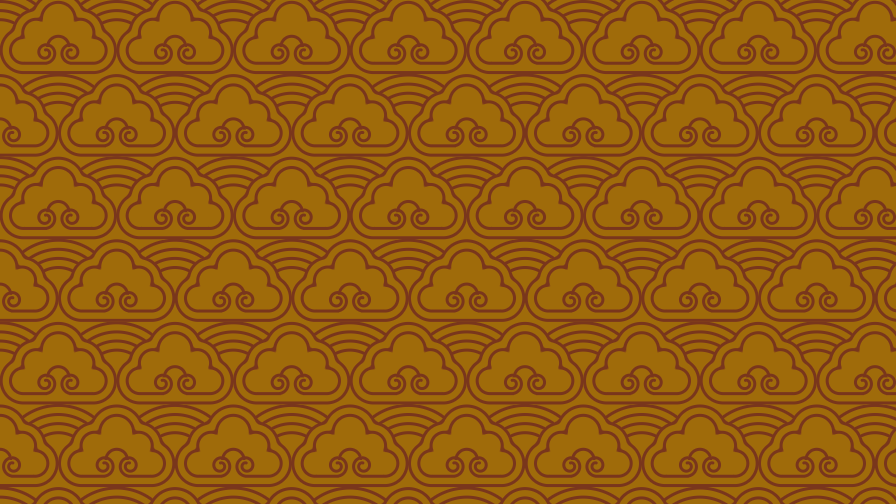
Give the GLSL for this pattern, as a Shadertoy shader.

```glsl
// Staggered rows of outlined scroll clouds with fans of arcs between them.

const float TAU = 6.2831853;
const float CANVAS_HEIGHT = 432.0;       // design units down the canvas
const vec2  CELL = vec2(100.0, 70.8);    // cloud spacing across and down
const float FIRST_ROW = 402.0;           // height of the top row's origin
const float HALF_LINE = 1.3;
const float BORDER = 8.0;                // gap between the two outlines
const vec3  GOLD  = vec3(0.625, 0.42, 0.04);
const vec3  BROWN = vec3(0.475, 0.21, 0.11);

float circle(vec2 p, vec2 center, float radius) {
    return length(p - center) - radius;
}

float box(vec2 p, vec2 center, vec2 halfSize) {
    vec2 d = abs(p - center) - halfSize;
    return length(max(d, 0.0)) + min(max(d.x, d.y), 0.0);
}

float smoothMin(float a, float b, float k) {
    float h = max(k - abs(a - b), 0.0) / k;
    return min(a, b) - 0.25 * k * h * h;
}

// Five-lobed body; p.x is already mirrored
float cloudBody(vec2 p) {
    float top = circle(p, vec2(0.0, 13.5), 14.5);
    float shoulder = circle(p, vec2(19.0, 2.0), 11.5);
    float foot = circle(p, vec2(30.0, -13.2), 11.0);
    float lobes = smoothMin(smoothMin(top, shoulder, 3.0), foot, 3.0);
    float base = box(p, vec2(0.0, -13.2), vec2(30.0, 11.0));
    float core = box(p, vec2(0.0, 0.0), vec2(13.0, 12.0));
    return min(lobes, min(base, core));
}

// Spiral winding inward counterclockwise from its lowest point
float spiralLine(vec2 p, float startRadius, float pitch, float turns) {
    float turn = fract(atan(p.x, -p.y) / TAU);
    float d = 1e3;
    for (int i = 0; i < 2; i++) {
        float t = turn + float(i);
        if (t <= turns) d = min(d, abs(length(p) - startRadius + pitch * t));
    }
    float tipAngle = turns * TAU;
    vec2 tip = (startRadius - pitch * turns) * vec2(sin(tipAngle), -cos(tipAngle));
    return min(d, length(p - tip));
}

// Concentric arcs, kept above their common center
float fanLines(vec2 p, float outerRadius, float spacing, float lastArc) {
    float r = length(p);
    float n = clamp(round((outerRadius - r) / spacing), 0.0, lastArc);
    return max(abs(r - outerRadius + n * spacing), -p.y);
}

// Distance to the nearest line of one row
float rowLines(vec2 p) {
    p.x = abs(p.x);
    float body = cloudBody(p);
    float outer = body - BORDER;

    // The inner outline opens at the base, where the spirals begin
    float inner = max(abs(body), min(11.0 - p.x, -15.0 - p.y));
    float curl = spiralLine(vec2(11.0 - p.x, p.y + 15.2), 9.0, 4.4, 1.5);
    float arch = max(abs(circle(p, vec2(0.0, -10.3), 9.2)), -9.0 - p.y);

    vec2 fanPoint = vec2(0.5 * CELL.x - p.x, p.y + 14.0);
    float fan = max(fanLines(fanPoint, 50.5, 7.8, 3.0), -outer);

    return min(min(min(abs(outer), inner), min(curl, arch)), fan);
}

// Join the rows above and below, shifting every other one by half a cell
float patternLines(vec2 p) {
    float y = p.y - FIRST_ROW;
    float d = 1e3;
    for (int i = 0; i < 2; i++) {
        float row = floor(y / CELL.y) + float(i);
        float shift = 0.5 * CELL.x * mod(row, 2.0);
        float x = mod(p.x + shift, CELL.x) - 0.5 * CELL.x;
        d = min(d, rowLines(vec2(x, y - row * CELL.y)));
    }
    return d;
}

void mainImage(out vec4 fragColor, in vec2 fragCoord) {
    float pixel = CANVAS_HEIGHT / iResolution.y;
    float d = patternLines(fragCoord * pixel) - HALF_LINE;
    float ink = clamp(0.5 - d / pixel, 0.0, 1.0);
    fragColor = vec4(mix(GOLD, BROWN, ink), 1.0);
}
```
